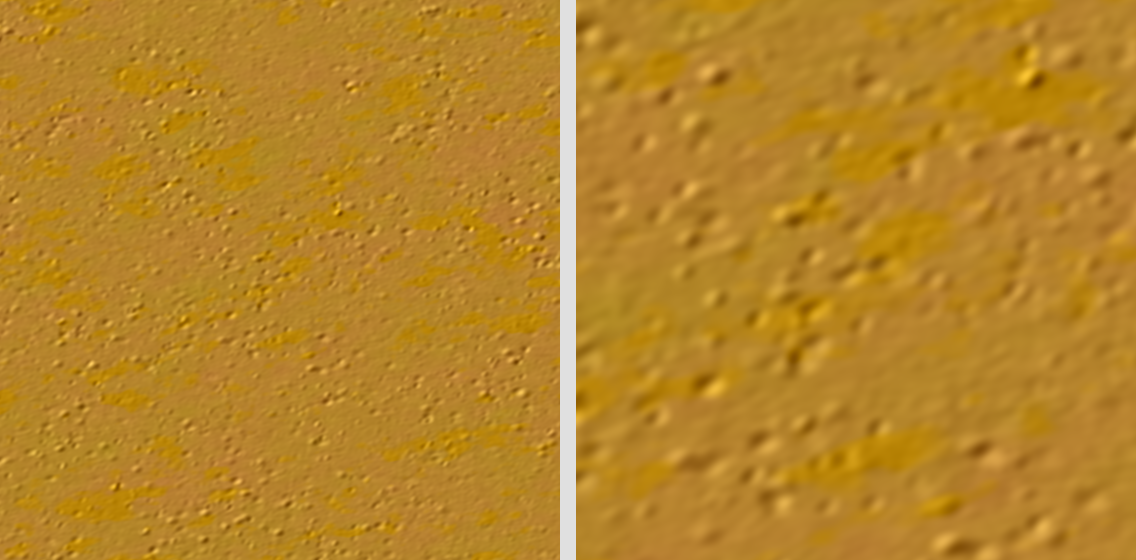
Left: the whole. Right: its middle third, enlarged.
Reproduce this texture procedurally as a WebGL 1 fragment shader.

```glsl
precision highp float;
uniform vec2 u_resolution;

vec3 hash3(vec2 cell) {
  vec3 h = fract(cell.xyx * vec3(0.1031, 0.1030, 0.0973));
  h += dot(h, h.yxz + 33.33);
  return fract((h.xxy + h.yzz) * h.zyx);
}

// Cellular noise: one signed soft bump per cell; higher rarity leaves fewer bumps
float bumps(vec2 p, float rarity) {
  vec2 cell = floor(p);
  float sum = 0.0;
  for (int y = -1; y <= 1; y++) {
    for (int x = -1; x <= 1; x++) {
      vec2 id = cell + vec2(x, y);
      vec3 h = hash3(id + 300.0);
      vec2 offset = p - id - h.xy;
      float fall = max(0.0, 1.0 - dot(offset, offset));
      float weight = h.z * 2.0 - 1.0;
      sum += sign(weight) * pow(abs(weight), rarity) * fall * fall * fall;
    }
  }
  return sum;
}

// Bright and dark sides of raised crumbs
float relief(vec2 p, float rarity) {
  vec2 lean = vec2(0.16, -0.34);
  return bumps(p + lean, rarity) - bumps(p - lean, rarity);
}

vec2 turn(vec2 p, float angle) {
  float c = cos(angle), s = sin(angle);
  return mat2(c, -s, s, c) * p;
}

void main() {
  vec2 uv = gl_FragCoord.xy / u_resolution.y;
  vec2 along = turn(uv, 0.19);
  vec2 slant = turn(uv, 0.45);

  // Broad ochre ground drifting between pinkish and olive
  vec3 color = vec3(0.708, 0.514, 0.172);
  float drift = bumps(along * vec2(7.0, 13.0) + 41.0, 1.0)
              + 0.7 * bumps(along * vec2(24.0, 46.0) + 17.0, 1.0);
  color += drift * vec3(0.012, -0.014, 0.022);

  // Saturated streaks rising slightly to the right
  float streak = 0.6 * bumps(along * vec2(10.0, 25.0), 1.0)
               + 0.6 * bumps(along * vec2(21.0, 47.0) + 63.0, 1.0)
               + 0.35 * bumps(along * vec2(55.0, 95.0) + 9.0, 1.0);
  color = mix(color, vec3(0.728, 0.522, 0.025), smoothstep(0.05, 0.72, streak));

  // Fine grain and faint fibres
  float grain = 0.022 * relief(slant * vec2(105.0, 165.0), 1.5)
              + 0.018 * bumps(along * vec2(48.0, 130.0) + 5.0, 1.0);

  // Sparse crumbs, gathered in loose clusters
  float cluster = smoothstep(-0.45, 0.55, bumps(uv * 13.0 + 29.0, 1.0));
  float crumbs = relief(slant * vec2(72.0, 112.0) + 80.0, 13.0)
               + 0.7 * relief(turn(uv, 0.8) * vec2(95.0, 140.0) + 33.0, 16.0);
  float light = grain + crumbs * mix(0.07, 0.25, cluster);
  color += light * vec3(1.0, 0.98, 0.7);

  gl_FragColor = vec4(clamp(color, 0.0, 1.0), 1.0);
}
```
